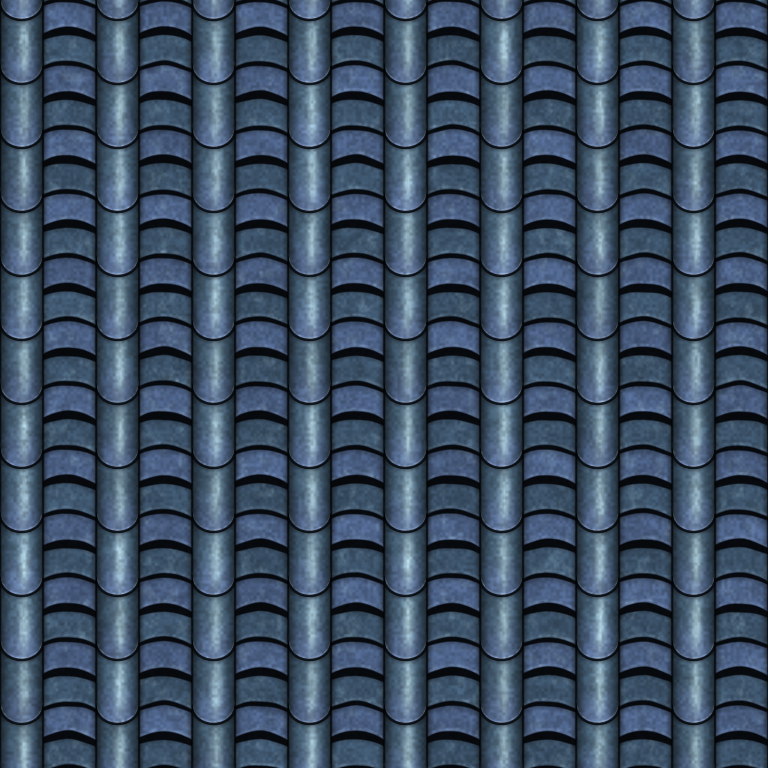
This pattern is drawn by a WebGL 2 fragment shader. Its source:

```glsl
#version 300 es
precision highp float;
// Glazed roof: 8 columns of round cover tiles (12 per column) beside
// channels of arched pan tiles (24 per channel, alternating in tone).
// Curved row coordinates place the laps; noise adds weathering and grain.
uniform vec2 u_resolution;
out vec4 fragColor;

const float COLUMNS = 8.0;
const float ROWS = 12.0;
const float ROLL_HALF = 0.225;   // half width of a cover tile, in columns
const float PAN_HALF = 0.275;    // half width of a channel, in columns

const vec3 GAP = vec3(0.025, 0.035, 0.05);
const vec3 SLATE = vec3(0.15, 0.21, 0.26);
const vec3 TEAL = vec3(0.23, 0.325, 0.405);
const vec3 BLUE = vec3(0.285, 0.365, 0.505);
const vec3 SHEEN = vec3(0.56, 0.68, 0.73);

float hash(vec2 p) {
    vec3 q = fract(vec3(p.xyx) * 0.1031);
    q += dot(q, q.yzx + 33.33);
    return fract((q.x + q.y) * q.z);
}

float noise(vec2 p) {
    vec2 i = floor(p), f = fract(p);
    f = f * f * (3.0 - 2.0 * f);
    return mix(mix(hash(i), hash(i + vec2(1, 0)), f.x),
               mix(hash(i + vec2(0, 1)), hash(i + vec2(1, 1)), f.x), f.y);
}

float fbm(vec2 p) {
    float sum = 0.0, amp = 0.5;
    for (int i = 0; i < 4; i++) {
        sum += amp * noise(p);
        p = p * 2.03 + 17.1;
        amp *= 0.5;
    }
    return sum;
}

// Cover tile: t runs -1..1 across it, row counts tiles upward.
vec3 coverTile(float t, float row, float column, vec2 uv, float px) {
    float arch = sqrt(max(1.0 - t * t, 0.03));
    float w = row - 0.6875 - 0.28 * (1.0 - arch);
    float along = fract(w);                       // 0 at the rounded lower lip
    float tone = hash(vec2(column, floor(w)));
    float streak = fbm(uv * vec2(190.0, 38.0));

    vec3 color = mix(BLUE, TEAL, smoothstep(0.1, 0.75, along));
    color = mix(SLATE * 0.8, color, smoothstep(1.05, 0.4, abs(t)));

    // Glossy stripe, brightest in the middle of the tile
    float across = (t - 0.13) / 0.25;
    float length01 = smoothstep(0.02, 0.42, along) * smoothstep(1.2, 0.65, along);
    float gloss = exp(-across * across) * (0.25 + 0.75 * length01);
    color = mix(color, SHEEN, gloss * (0.5 + 0.7 * streak));
    color += 0.07 * exp(-t * t * 4.0);
    color *= 0.94 + 0.12 * tone;

    // Lip line, with distance corrected for the slope of the curve
    float slope = 0.83 * t / arch;
    float d = (along - step(0.5, along)) / ROWS / sqrt(1.0 + slope * slope);
    float shadow = smoothstep(-0.007, 0.0, d) * step(d, 0.0);
    float line = 1.0 - smoothstep(0.0008, 0.0011 + px, abs(d));
    float rim = exp(-pow((d - 0.0028) / 0.0012, 2.0));
    color *= 1.0 - 0.3 * shadow;
    color += 0.16 * rim * noise(uv * 300.0);
    color = mix(color, GAP, 0.88 * line);
    return color * (1.0 - 0.8 * smoothstep(0.9, 1.0, abs(t)));
}

// Pan tiles: u runs -1..1 across the channel, two courses per row.
vec3 panTile(float u, float row, float column, vec2 uv, float px) {
    float g = 2.0 * (row - 0.51 + 0.1 * u * u + 0.018 * u);
    g += 0.05 * (noise(vec2(u * 1.5 + column * 9.0, floor(g + 0.5))) - 0.5);
    float along = fract(g);                       // 0 at the lower lip
    float nearest = floor(g + 0.5);
    float upper = 1.0 - mod(floor(g), 2.0);
    float tone = hash(vec2(column + 31.0, floor(g)));
    float cloud = fbm(uv * vec2(85.0, 70.0) + 40.0);

    vec3 color = mix(TEAL * 0.98, BLUE * 1.04, 0.2 + 0.8 * upper);
    color *= 0.92 + 0.12 * tone;
    color = mix(color, SHEEN, 0.22 * smoothstep(0.48, 0.8, cloud));
    color *= mix(0.62, 1.0, smoothstep(1.02, 0.72, abs(u)));
    color *= mix(0.72, 1.0, smoothstep(1.0, 0.7, along));

    // Dark openings under the laps alternate thick and thin
    float halfBand = mix(0.135, 0.075, mod(nearest, 2.0));
    halfBand *= 1.0 - 0.25 * u * u;
    float d = g - nearest;
    float soft = px * ROWS * 2.0;
    float rim = exp(-pow((d - halfBand - 0.06) / 0.045, 2.0));
    color += 0.1 * rim * noise(uv * 260.0);
    float band = 1.0 - smoothstep(halfBand - soft, halfBand + soft, abs(d));
    color = mix(color, GAP, band);
    return color * (1.0 - 0.7 * smoothstep(0.93, 1.0, abs(u)));
}

void main() {
    vec2 uv = gl_FragCoord.xy / u_resolution;
    float px = 1.0 / min(u_resolution.x, u_resolution.y);
    float x = uv.x * COLUMNS, row = uv.y * ROWS;

    float side = fract(x - ROLL_HALF + 0.5) - 0.5;
    float t = side / ROLL_HALF;
    float u = (fract(x) - 2.0 * ROLL_HALF - PAN_HALF) / PAN_HALF;

    vec3 cover = coverTile(clamp(t, -1.0, 1.0), row, floor(x), uv, px);
    vec3 pan = panTile(clamp(u, -1.0, 1.0), row, floor(x), uv, px);
    float soft = px * COLUMNS * 0.7;
    vec3 color = mix(cover, pan, smoothstep(-soft, soft, abs(side) - ROLL_HALF));

    // Weathering and fine grain
    color *= 0.86 + 0.28 * fbm(uv * 60.0);
    color *= 0.88 + 0.24 * noise(uv * 256.0);
    fragColor = vec4(color, 1.0);
}
```
